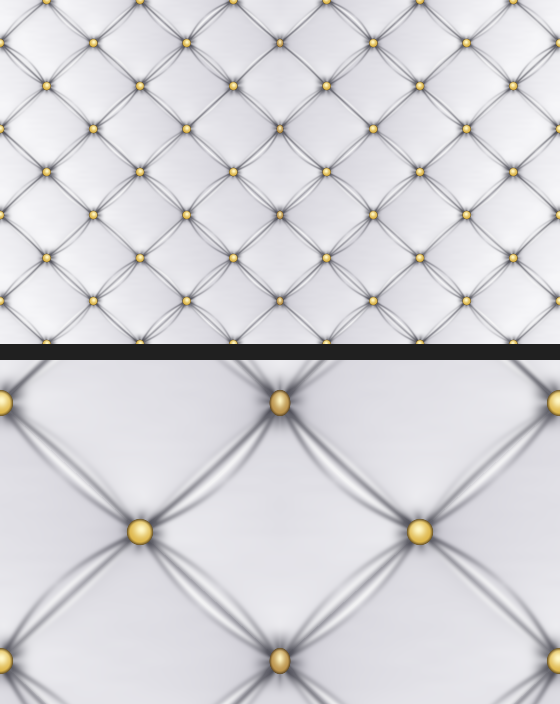
Top: the whole. Bottom: its middle third, enlarged.
Give the GLSL for this pattern, as a Shadertoy shader.

```glsl
// Tufted pale leather: diamond quilting with folded seams and gold buttons, mirrored about the middle.
#define COLUMNS 6.0
#define ROWS 4.0
#define BUTTON_RADIUS 0.047
#define SMUDGE_RADIUS 0.085
#define FOLD_WIDTH 0.017
#define FOLD_SPREAD 0.036
#define FOLD_DEPTH 0.62
#define LEATHER_GREY vec3(0.835, 0.83, 0.86)
#define LEATHER_WHITE vec3(0.965, 0.965, 0.975)
#define CREASE vec3(0.20, 0.20, 0.24)
#define GOLD vec3(0.86, 0.70, 0.27)

const float PI = 3.14159;

float hash(vec2 p) {
    return fract(sin(dot(p, vec2(127.1, 311.7))) * 43758.5453);
}

float noise(vec2 p) {
    vec2 i = floor(p), f = fract(p);
    f = f * f * (3.0 - 2.0 * f);
    return mix(mix(hash(i), hash(i + vec2(1, 0)), f.x),
               mix(hash(i + vec2(0, 1)), hash(i + vec2(1, 1)), f.x), f.y);
}

// Fan of folds between two buttons: x = darkness, y = shine.
vec2 seamFolds(float across, float along, vec2 id, float pixel) {
    float bow = sin(PI * along);
    float nearEnd = abs(2.0 * along - 1.0);
    float sag = (hash(id + 3.7) - 0.5) * 0.05 * bow;
    float width = max(FOLD_WIDTH, pixel);
    vec2 tone = vec2(0.0);
    for (int k = -2; k <= 2; k++) {
        float h = hash(id + float(k) * 17.3);
        float offset = sag + float(k) * FOLD_SPREAD * bow * (0.6 + 0.7 * h);
        float d = (across - offset) / width;
        float line = exp(-d * d);
        if (k == 0) {
            tone.x += line * mix(0.45, 1.0, nearEnd) * (0.6 + 0.4 * h);
        } else if (abs(k) == 1) {
            tone.y += line * bow * (0.45 + 0.55 * h);
        } else {
            tone.x += line * mix(0.15, 0.9, nearEnd) * h;
        }
    }
    // Soft valley beside the stitching
    tone.x += 0.17 * exp(-abs(across - sag) / 0.055);
    return tone;
}

// Broad light on one cushion; corner (1,1) faces outward, (0,1) faces down.
float cushionLight(vec2 cell) {
    float outward = exp(-3.2 * length(1.0 - cell));
    float lower = exp(-3.8 * length(cell - vec2(0.12, 0.85)));
    float inward = exp(-4.5 * length(cell));
    return 0.85 * outward + 0.55 * lower - 0.45 * inward;
}

// Domed button: colour and coverage.
vec4 goldButton(vec2 p, float pixel, float dull) {
    float r = length(p) / BUTTON_RADIUS;
    float shine = exp(-3.0 * dot(p / BUTTON_RADIUS - vec2(-0.1, 0.2),
                                 p / BUTTON_RADIUS - vec2(-0.1, 0.2)));
    vec3 color = mix(GOLD, vec3(0.62, 0.46, 0.28), dull * 0.6);
    color = mix(color, vec3(1.0, 0.97, 0.78), shine);
    color = mix(color, vec3(0.27, 0.21, 0.13), 0.8 * smoothstep(0.72, 1.05, r));
    float edge = pixel / BUTTON_RADIUS;
    return vec4(color, 1.0 - smoothstep(1.0 - 0.5 * edge, 1.0 + 0.5 * edge, r));
}

void mainImage(out vec4 fragColor, in vec2 fragCoord) {
    vec2 uv = fragCoord / iResolution.xy - 0.5;
    float pixel = COLUMNS / iResolution.x;
    float rowScale = COLUMNS * iResolution.y / (ROWS * iResolution.x);

    // Mirrored grid turned so that buttons sit on whole numbers
    vec2 grid = vec2(abs(uv.x) * COLUMNS, uv.y * ROWS);
    vec2 lattice = vec2(grid.x + grid.y, grid.x - grid.y) - 0.5;
    vec2 node = round(lattice);
    vec2 cell = fract(lattice);
    vec2 base = floor(lattice);
    vec2 delta = lattice - node;

    // Leather, whiter toward the sides
    float sides = smoothstep(0.12, 0.5, abs(uv.x));
    float light = 0.22 + 0.5 * sides + cushionLight(cell);
    light += 0.08 * (noise(grid * vec2(9.0, 30.0)) - 0.5);
    vec3 color = mix(LEATHER_GREY, LEATHER_WHITE, clamp(light, 0.0, 1.0));

    // Seams along both diagonals
    vec2 folds = seamFolds(delta.x, cell.y, vec2(node.x, base.y), pixel)
               + seamFolds(delta.y, cell.x, vec2(base.x, node.y) + 50.0, pixel);
    color = mix(color, vec3(1.0), clamp(folds.y, 0.0, 0.9));
    color = mix(color, CREASE, FOLD_DEPTH * clamp(folds.x, 0.0, 1.0));

    // Puckered shadow, wider on the inward side
    vec2 p = 0.5 * vec2(delta.x + delta.y, (delta.x - delta.y) * rowScale);
    float reach = SMUDGE_RADIUS * (0.85 + 0.3 * hash(node));
    vec2 q = (p + vec2(0.012, 0.0)) / reach;
    float smudge = exp(-dot(q * q, q * q) * 0.8 - 0.6 * dot(q, q));
    smudge *= 0.75 + 0.25 * sin(8.0 * atan(p.y, p.x) + 6.0 * hash(node + 9.0));
    color = mix(color, CREASE, 0.72 * smudge);

    // Buttons, pinched and duller on the mirror line
    float middle = 1.0 - step(0.5, abs(node.x + node.y + 1.0));
    vec4 button = goldButton(p * vec2(1.0 + 0.25 * middle, 1.0), pixel, middle);
    color = mix(color, button.rgb, button.a);

    fragColor = vec4(color, 1.0);
}
```
